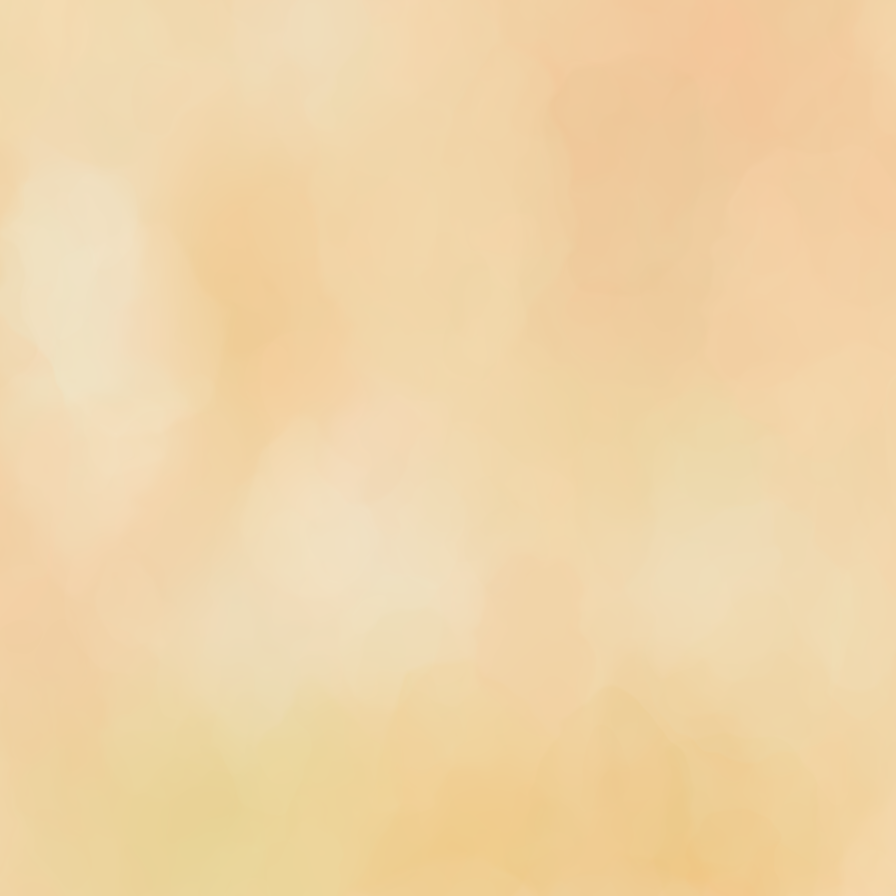
Reproduce this texture procedurally as a Shadertoy shader.

```glsl
// Warm watercolour paper: broad soft washes of cream, peach and ochre.
// Scattered translucent blots with wobbly edges tint the washes and pull
// them into faint, upright patches (cellular layers over a warped plane).

#define PAPER vec3(0.948, 0.838, 0.660)
#define CREAM vec3(0.938, 0.880, 0.765)
#define PEACH vec3(0.945, 0.765, 0.590)
#define OCHRE vec3(0.935, 0.790, 0.560)
#define AMBER vec3(0.945, 0.775, 0.500)
#define OLIVE vec3(0.895, 0.825, 0.560)
#define BLOT_TINT 0.017
#define BLOT_PULL 0.55
#define BLOT_CELLS 4.0
#define BLOT_LAYERS 4

vec3 hash3(vec2 p) {
    vec3 q = fract(p.xyx * vec3(0.1031, 0.1030, 0.0973));
    q += dot(q, q.yxz + 33.33);
    return fract((q.xxy + q.yzz) * q.zyx);
}

// Smooth two-channel value noise in -1..1
vec2 noise2(vec2 p) {
    vec2 cell = floor(p);
    vec2 f = fract(p);
    f = f * f * (3.0 - 2.0 * f);
    vec2 low = mix(hash3(cell).xy, hash3(cell + vec2(1, 0)).xy, f.x);
    vec2 high = mix(hash3(cell + vec2(0, 1)).xy, hash3(cell + vec2(1, 1)).xy, f.x);
    return mix(low, high, f.y) * 2.0 - 1.0;
}

// Ragged displacement that makes the outlines look bled
vec2 wobble(vec2 p) {
    return 0.026 * noise2(p * 8.0)
         + 0.012 * noise2(p * 23.0 + 7.0)
         + 0.005 * noise2(p * 61.0 + 19.0);
}

// One soft elliptical pool of pigment
void pool(inout vec3 color, vec2 p, vec2 center, vec2 size, vec3 pigment, float strength) {
    vec2 d = (p - center) / size;
    color = mix(color, pigment, strength * exp(-dot(d, d)));
}

vec3 washes(vec2 p) {
    vec3 color = PAPER;
    pool(color, p, vec2(0.76, 0.86), vec2(0.20, 0.24), PEACH, 0.80);
    pool(color, p, vec2(0.98, 0.75), vec2(0.12, 0.35), PEACH, 0.30);
    pool(color, p, vec2(0.09, 0.34), vec2(0.15, 0.17), PEACH, 0.50);
    pool(color, p, vec2(0.27, 0.68), vec2(0.09, 0.23), OCHRE, 0.65);
    pool(color, p, vec2(0.50, 0.04), vec2(0.17, 0.13), AMBER, 0.75);
    pool(color, p, vec2(0.79, 0.04), vec2(0.12, 0.14), AMBER, 0.75);
    pool(color, p, vec2(0.23, 0.08), vec2(0.19, 0.16), OLIVE, 0.75);
    pool(color, p, vec2(0.69, 0.48), vec2(0.20, 0.12), OLIVE, 0.30);
    pool(color, p, vec2(0.09, 0.70), vec2(0.09, 0.25), CREAM, 0.90);
    pool(color, p, vec2(0.41, 0.39), vec2(0.14, 0.15), CREAM, 0.95);
    pool(color, p, vec2(0.25, 0.27), vec2(0.11, 0.12), CREAM, 0.70);
    pool(color, p, vec2(0.80, 0.36), vec2(0.14, 0.14), CREAM, 0.60);
    pool(color, p, vec2(0.33, 0.97), vec2(0.14, 0.12), CREAM, 0.70);
    return color;
}

// Add one layer of blots: xy is the pull to their seeds, z tone, w hue
vec4 blots(vec2 p, float cells, float layer) {
    vec2 scale = cells * vec2(1.25, 0.85);
    vec2 g = p * scale;
    vec2 home = floor(g);
    vec4 sum = vec4(0.0);
    for (int y = -1; y <= 1; y++) {
        for (int x = -1; x <= 1; x++) {
            vec2 cell = home + vec2(x, y);
            vec3 place = hash3(cell + layer * 37.0 + 11.0);
            vec3 look = hash3(cell + layer * 53.0 + 71.0);
            vec2 toSeed = cell + 0.2 + 0.6 * place.xy - g;
            float radius = mix(0.30, 0.85, place.z);
            float softness = mix(0.035, 0.35, look.z * look.z);
            float cover = smoothstep(0.0, softness, radius - length(toSeed));
            sum += cover * vec4(toSeed / scale * 0.5, look.xy * 2.0 - 1.0);
        }
    }
    return sum;
}

void mainImage(out vec4 fragColor, in vec2 fragCoord) {
    vec2 uv = fragCoord / iResolution.xy;
    vec2 ragged = uv + wobble(uv);

    // Gather blots from large to small, weaker as they shrink
    vec4 stain = vec4(0.0);
    float cells = BLOT_CELLS;
    float weight = 1.0;
    for (int i = 0; i < BLOT_LAYERS; i++) {
        stain += weight * blots(ragged, cells, float(i));
        cells *= 1.6;
        weight *= 0.72;
    }

    // Broad drift bends the pools, blots break them into patches
    vec2 drift = 0.045 * noise2(uv * 4.0 + 3.0);
    vec3 color = washes(uv + drift + BLOT_PULL * stain.xy);
    color += BLOT_TINT * stain.z * vec3(0.30, 0.50, 0.75);
    color += BLOT_TINT * stain.w * vec3(0.35, -0.30, -0.20);
    fragColor = vec4(clamp(color, 0.0, 1.0), 1.0);
}
```
